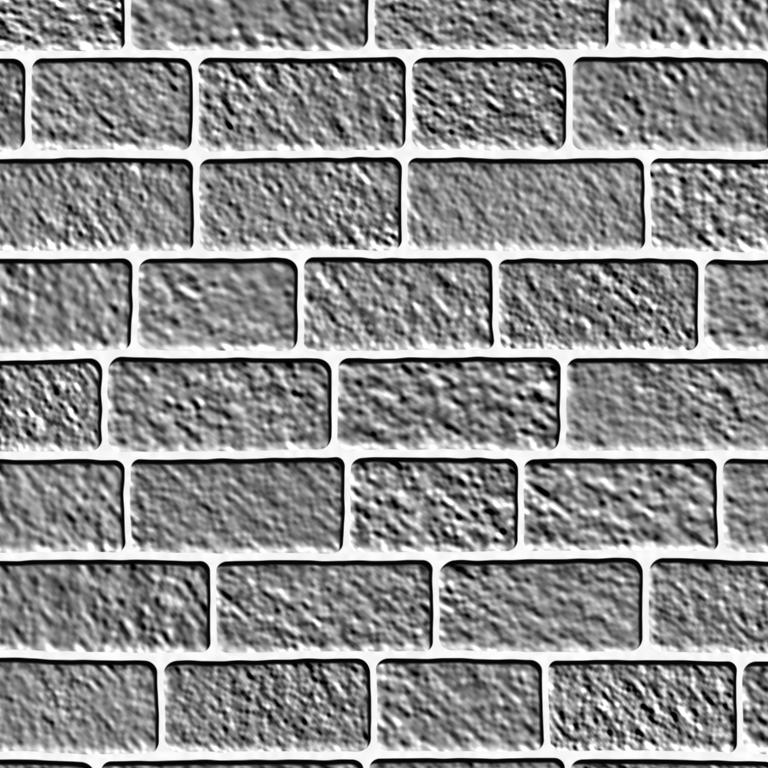
This texture map is drawn by a WebGL 1 fragment shader. Its source:

```glsl
precision highp float;
uniform vec2 u_resolution;

float hash(vec2 p) {
  return fract(sin(dot(p, vec2(127.1, 311.7))) * 43758.5453);
}

float noise(vec2 p) {
  vec2 i = floor(p), f = fract(p);
  f = f * f * (3.0 - 2.0 * f);
  return mix(mix(hash(i), hash(i + vec2(1.0, 0.0)), f.x),
             mix(hash(i + vec2(0.0, 1.0)), hash(i + vec2(1.0, 1.0)), f.x), f.y);
}

// Stone height, stretched along its second axis
float stoneHeight(vec2 q) {
  return noise(q * vec2(150.0, 85.0))
       + 0.6 * noise(q * vec2(270.0, 160.0) + 31.0)
       + 0.8 * noise(q * vec2(70.0, 38.0) + 57.0);
}

// Upright joint k of a course; odd courses hold shorter bricks
float jointX(float row, float k) {
  float pitch = mix(0.297, 0.247, mod(row, 2.0));
  return 0.19 + 0.07 * sin(row * 1.26) + k * pitch
       + 0.065 * (hash(vec2(k + 3.0, row + 11.0)) - 0.5);
}

float roundedBox(vec2 p, vec2 halfSize, float radius) {
  vec2 d = abs(p) - halfSize + radius;
  return length(max(d, 0.0)) + min(max(d.x, d.y), 0.0) - radius;
}

void main() {
  vec2 uv = gl_FragCoord.xy / u_resolution;

  // Hand-laid waviness of the joints
  vec2 p = uv + 0.005 * (vec2(noise(uv * 8.0), noise(uv * 7.0 + 19.0)) - 0.5)
              + 0.002 * (vec2(noise(uv * 45.0), noise(uv * 45.0 + 7.0)) - 0.5);

  // Course and the joints on either side
  float course = (1.0 - p.y - 0.0703) / 0.1306 + 1.0;
  float row = floor(course);
  float left = -2.0, right = 2.0, brick = 0.0;
  for (int i = -2; i < 6; i++) {
    float x = jointX(row, float(i));
    if (x <= p.x) {
      left = x;
      brick = float(i);
    } else {
      right = min(right, x);
    }
  }
  vec2 id = vec2(brick + 5.0, row + 2.0);
  vec2 local = vec2(p.x - 0.5 * (left + right), (0.5 - fract(course)) * 0.1306);
  vec2 halfSize = vec2(0.5 * (right - left) - 0.0042, 0.0605 - 0.001 * hash(id + 40.0));
  float radius = mix(0.012, 0.019, hash(id + 23.0));
  float edge = roundedBox(local, halfSize, radius);

  // Embossed grain lit from the lower left
  float angle = 0.8 + 0.5 * (hash(id) - 0.5);
  vec2 axis = vec2(cos(angle), sin(angle));
  vec2 q = vec2(dot(uv, axis), dot(uv, vec2(axis.y, -axis.x))) + 2.0;
  q *= mix(0.8, 1.1, hash(id + 61.0));
  vec2 reach = vec2(0.003, 0.0);
  float relief = stoneHeight(q + reach) - stoneHeight(q - reach);
  float roughness = 0.34 + 0.28 * pow(hash(id + 9.0), 2.0)
                  + 0.22 * smoothstep(0.45, 0.9, noise(uv * 13.0 + 4.0));
  float shade = 0.51 + roughness * relief
              + 0.05 * (hash(id + 77.0) - 0.5)
              + 0.06 * (noise(uv * 22.0) - 0.5);

  // Bright lower-left bevel, black upper-right rim
  float lit = roundedBox(local - vec2(0.003, 0.006), halfSize, radius);
  shade += 0.38 * smoothstep(-0.007, 0.005, lit);
  float shadow = roundedBox(local + vec2(0.0045, 0.0065), halfSize, radius);
  shade -= 0.1 * smoothstep(-0.012, 0.0, shadow);
  shade = mix(shade, 0.02, smoothstep(-0.002, 0.0025, shadow));

  // Pale mortar
  float mortar = 0.97 + 0.05 * (noise(uv * 120.0) - 0.5);
  float blur = max(0.0014, 0.7 / u_resolution.y);
  shade = mix(shade, mortar, smoothstep(-blur, blur, edge));

  gl_FragColor = vec4(vec3(clamp(shade, 0.0, 1.0)), 1.0);
}
```
